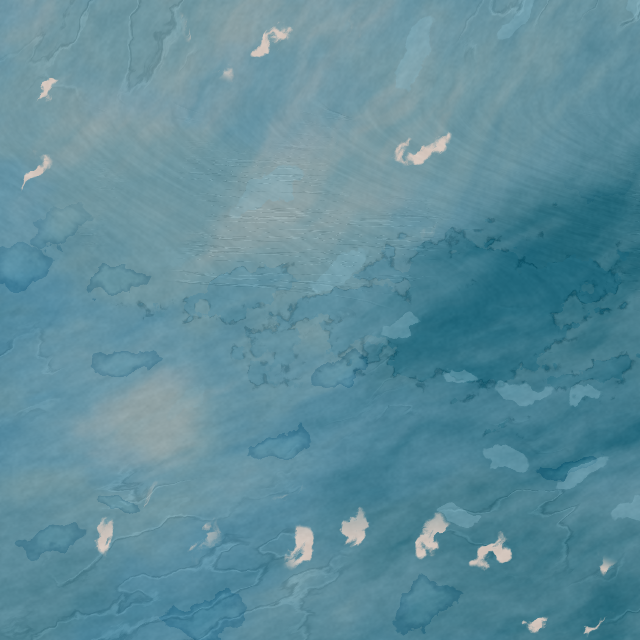
This texture is drawn by a WebGL 2 fragment shader. Its source:

```glsl
#version 300 es
precision highp float;
// Cloudy blue-teal ice: a soft tonal field of broad noise and slanted streaks,
// crossed by ragged rimmed shelves and pools, pale flakes and clustered warm glints.
// Every scattered part comes from one jittered-cell function.
uniform vec2 u_resolution;
out vec4 fragColor;

float hash(vec2 p) {
  return fract(sin(dot(p, vec2(127.1, 311.7))) * 43758.5453);
}

float noise(vec2 p) {
  vec2 i = floor(p), f = fract(p);
  f = f * f * (3.0 - 2.0 * f);
  return mix(mix(hash(i), hash(i + vec2(1, 0)), f.x),
             mix(hash(i + vec2(0, 1)), hash(i + vec2(1, 1)), f.x), f.y);
}

float fbm(vec2 p) {
  float sum = 0.0, amp = 0.5;
  for (int i = 0; i < 5; i++) {
    sum += amp * noise(p);
    p = mat2(1.6, 1.2, -1.2, 1.6) * p + 7.3;
    amp *= 0.5;
  }
  return sum / 0.97;
}

// Coordinates along and across a direction
vec2 turn(vec2 p, float angle) {
  float c = cos(angle), s = sin(angle);
  return vec2(c * p.x + s * p.y, c * p.y - s * p.x);
}

// Stretched noise that keeps its direction at every octave
float streaks(vec2 p, float angle, vec2 scale) {
  vec2 q = turn(p, angle) * scale;
  return 0.5 * noise(q) + 0.28 * noise(q * 2.1 + 5.7) + 0.22 * fbm(q * 3.7 + 13.1);
}

// Bell-shaped weight around a centre
float bell(vec2 p, vec2 centre, vec2 radius) {
  vec2 d = (p - centre) / radius;
  return exp(-dot(d, d));
}

// Scattered ellipses: 1 at a centre, 0 on the edge, negative outside
float blobs(vec2 p, float cells, float density, float angle, vec2 size, float seed) {
  vec2 g = p * cells, id = floor(g);
  float best = -1.0;
  for (int j = -1; j <= 1; j++)
    for (int i = -1; i <= 1; i++) {
      vec2 cell = id + vec2(i, j);
      vec2 key = cell + seed;
      vec2 centre = cell + 0.2 + 0.6 * vec2(hash(key + 3.1), hash(key + 8.7));
      float grow = 0.55 + 0.6 * hash(key + 5.3);
      vec2 q = turn(g - centre, angle + 0.5 * (hash(key + 2.9) - 0.5));
      if (hash(key) < density) best = max(best, 1.0 - length(q / (size * grow)));
    }
  return best;
}

// Deep teal to pale grey-blue
vec3 iceRamp(float t) {
  vec3 c = mix(vec3(0.15, 0.42, 0.49), vec3(0.3, 0.515, 0.575), smoothstep(0.0, 0.32, t));
  c = mix(c, vec3(0.38, 0.57, 0.63), smoothstep(0.27, 0.52, t));
  c = mix(c, vec3(0.45, 0.61, 0.65), smoothstep(0.47, 0.7, t));
  return mix(c, vec3(0.58, 0.66, 0.67), smoothstep(0.65, 0.95, t));
}

// Broad light and shade over the canvas
float layoutTone(vec2 p) {
  float right = smoothstep(0.4, 1.0, p.x);
  float band = (p.y - 0.29 - 0.36 * p.x) / 0.09;
  float t = 0.63 - 0.18 * right;
  t -= 0.38 * right * exp(-band * band);
  t -= 0.32 * right * (1.0 - smoothstep(0.1, 0.42, p.y));
  t -= 0.14 * bell(p, vec2(0.5, 0.5), vec2(0.5, 0.12));
  t += 0.14 * bell(p, vec2(0.12, 0.32), vec2(0.25, 0.2));
  return t + 0.1 * bell(p, vec2(0.2, 0.85), vec2(0.3, 0.15));
}

void main() {
  vec2 p = gl_FragCoord.xy / u_resolution;
  vec2 warp = vec2(fbm(p * 6.0), fbm(p * 6.0 + 31.0)) - 0.5;
  vec2 fray = vec2(fbm(p * 38.0 + 11.0), fbm(p * 38.0 + 47.0)) - 0.5;
  float steep = smoothstep(0.5, 0.85, p.y);
  float lean = mix(0.35, 1.0, steep);

  // Tonal field, with streaks steeper towards the top
  vec2 flow = p + 0.07 * warp + 0.012 * fray;
  float broad = fbm(turn(p + 0.12 * warp, 0.4) * vec2(2.2, 4.0) + 4.0) - 0.5;
  float grain = mix(streaks(flow, 0.42, vec2(8, 30)), streaks(flow, 0.95, vec2(7, 28)), steep) - 0.5;
  float tone = layoutTone(p) + 0.85 * broad + (0.22 + 0.28 * p.x) * grain;
  vec3 color = iceRamp(tone);
  float blueness = smoothstep(0.45, 0.65, fbm(p * vec2(4, 6) + 19.0)) * (1.0 - 0.7 * p.x);
  color += blueness * vec3(-0.045, -0.012, 0.018);

  // Ragged shelf across the middle, with a speckled dark rim
  float shelf = bell(p, vec2(0.66, 0.49), vec2(0.44, 0.15)) - 0.6
              + 1.1 * (streaks(p + 0.05 * fray, 0.25, vec2(6, 18)) - 0.5) + 0.5 * fray.x;
  float rim = exp(-pow(shelf / 0.035, 2.0)) * smoothstep(0.35, 0.6, noise(p * 90.0));
  vec3 shelfColor = iceRamp(tone - 0.12) + vec3(-0.01, 0.005, 0.015);
  color = mix(color, shelfColor, 0.85 * smoothstep(-0.01, 0.015, shelf));
  color -= 0.08 * rim;

  // Small ragged pools, lighter at heart and darker at the edge
  float pool = blobs(p + 0.11 * warp + 0.045 * fray, 8.0, 0.34, 0.12, vec2(0.5, 0.2), 13.0) + 0.5 * grain;
  float poolMask = smoothstep(0.0, 0.06, pool) * (1.0 - smoothstep(0.55, 0.78, p.y));
  vec3 poolColor = color + mix(vec3(-0.12, -0.085, -0.06), vec3(-0.03, 0.0, 0.01), smoothstep(0.03, 0.55, pool));
  color = mix(color, poolColor, 0.8 * poolMask);

  // Pale blue flakes leaning with the streaks
  float flake = blobs(p + 0.09 * warp + 0.035 * fray, 9.0, 0.3, lean, vec2(0.42, 0.16), 57.0) + 0.6 * grain;
  vec3 flakeColor = mix(color + 0.08, vec3(0.47, 0.66, 0.72), 0.6);
  color = mix(color, flakeColor, 0.7 * smoothstep(0.0, 0.16, flake) * smoothstep(0.15, 0.5, p.x));

  // Thin creases: a dark line beside a light one
  float crease = streaks(flow + 3.0, lean, vec2(6, 17)) - 0.5;
  float creased = smoothstep(0.45, 0.65, fbm(p * 5.0 + 71.0));
  color += 0.05 * creased * (exp(-pow((crease - 0.03) / 0.015, 2.0)) - exp(-pow(crease / 0.015, 2.0)));

  // Warm glints in clusters, broken up by fine streaks, kept off the middle
  float glint = blobs(p + 0.08 * warp + 0.05 * fray, 10.0, 0.4, 0.95, vec2(0.46, 0.2), 91.0);
  float cluster = smoothstep(0.42, 0.54, noise(p * 5.0 + 23.0));
  float sparkle = smoothstep(0.44, 0.64, streaks(p + 0.03 * fray, 0.9, vec2(28, 75)) + 0.15 * glint);
  float outer = smoothstep(0.16, 0.3, abs(p.y - 0.44));
  color = mix(color, vec3(0.87, 0.81, 0.77), 0.95 * sparkle * outer * cluster * smoothstep(0.0, 0.35, glint));

  // Fine surface texture
  color += 0.06 * (fbm(turn(p, lean) * vec2(50, 110)) - 0.5) + 0.02 * (noise(p * 230.0) - 0.5);
  fragColor = vec4(clamp(color - vec3(0.012, 0.018, 0.018), 0.0, 1.0), 1.0);
}
```
